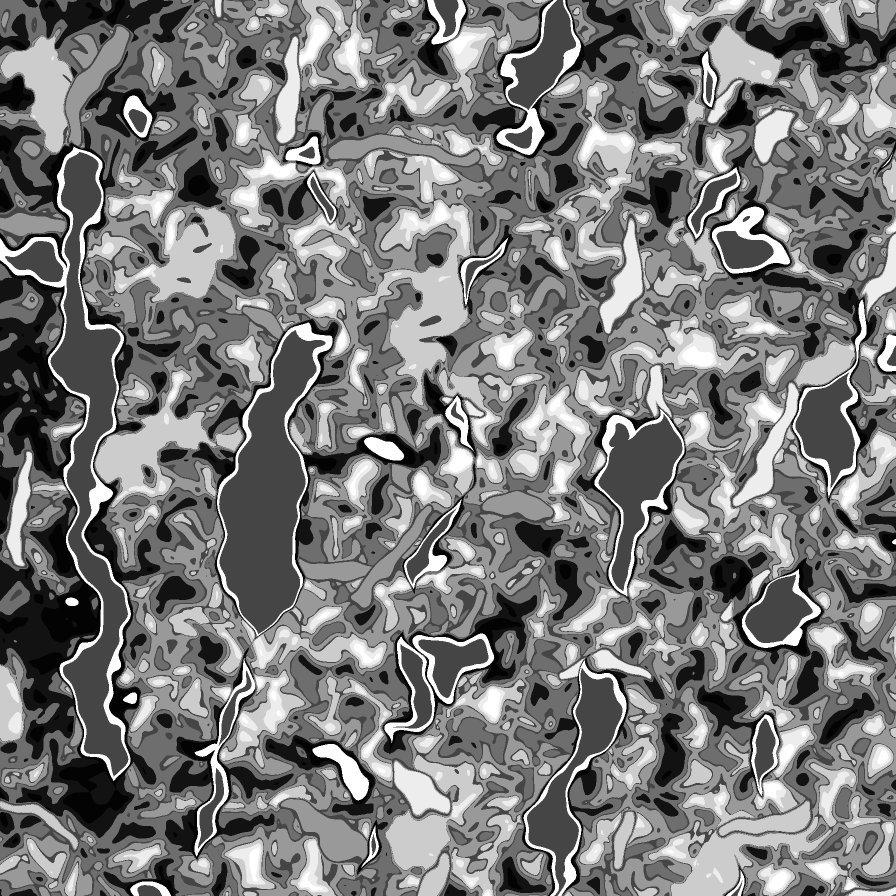
Write a Shadertoy shader that draws this texture.

```glsl
const float GRAIN_FREQ = 34.0;     // fine blobs per canvas
const float GRAIN_GAIN = 2.9;
const float REGION_FREQ = 6.0;
const float REGION_GAIN = 1.1;
const float PATCH_FREQ = 7.0;
const float STREAK_GRID = 8.0;
const float STREAK_CHANCE = 0.6;
const float PIT_COLUMNS = 5.0;
const float HOLLOW_FREQ = 9.0;
const float RIM_WIDTH = 0.0046;
const float PIT_GREY = 0.27;
const float PALE_HEIGHT = 1.03;
const float OUTLINE_HEIGHT = -0.1;
const int AA = 2;

// Grey bands and the heights between them; the dark bands draw contours
const float GREYS[9] = float[9](0.01, 0.07, 0.43, 0.27, 0.60, 0.27, 0.80, 0.93, 1.0);
const float CUTS[8] = float[8](-1.9, -0.95, -0.2, 0.0, 0.6, 0.75, 1.3, 1.8);

vec2 hash22(vec2 p) {
    vec3 q = fract(vec3(p.xyx) * vec3(0.1031, 0.1030, 0.0973));
    q += dot(q, q.yzx + 33.33);
    return fract((q.xx + q.yz) * q.zy);
}

float cornerSlope(vec2 cell, vec2 offset) {
    return dot(normalize(hash22(cell + 57.0) - 0.5 + 1e-4), offset);
}

// Gradient noise, roughly -0.7 to 0.7
float noise(vec2 p) {
    vec2 i = floor(p), f = fract(p);
    vec2 u = f * f * f * (f * (f * 6.0 - 15.0) + 10.0);
    vec2 e = vec2(1.0, 0.0);
    float low = mix(cornerSlope(i, f), cornerSlope(i + e.xy, f - e.xy), u.x);
    float high = mix(cornerSlope(i + e.yx, f - e.yx), cornerSlope(i + e.xx, f - e.xx), u.x);
    return mix(low, high, u.y);
}

float grain(vec2 p) {
    vec2 q = p * GRAIN_FREQ;
    q += 0.9 * vec2(noise(q * 0.6 + 9.0), noise(q * 0.6 + 31.0));
    return 0.6 * noise(q * 0.45) + noise(q + 17.0) + 0.5 * noise(q * 1.9 + 41.0);
}

// Distance to broken, leaning columns of pits and a few loose hollows
float pitDistance(vec2 p) {
    float nearest = (0.46 - noise(p * HOLLOW_FREQ + 205.0)) / (1.3 * HOLLOW_FREQ);
    for (float i = 0.0; i < PIT_COLUMNS; i++) {
        bool first = i < 0.5;
        float centre = 0.1 + 0.205 * i + (first ? -0.06 : 0.2) * (p.y - 0.5);
        centre += 0.07 * min(i, 1.0) * noise(vec2(p.y * 4.0, i * 7.3 + 2.5));
        float swell = noise(vec2(p.y * 9.0 + i * 3.7, i * 5.1 + 0.4));
        float width = first ? 0.011 + 0.02 * swell : 0.075 * swell - 0.003;
        if (first) width -= 0.04 * (1.0 - smoothstep(0.08, 0.16, p.y) + smoothstep(0.8, 0.9, p.y));
        nearest = min(nearest, abs(p.x - centre) - min(width, 0.03));
    }
    return nearest;
}

// Lays scattered elongated flakes, each with a dark outline, over the height
float addStreaks(float height, vec2 p) {
    vec2 home = floor(p * STREAK_GRID);
    for (int k = 0; k < 9; k++) {
        vec2 cell = home + vec2(k % 3 - 1, k / 3 - 1);
        vec2 spot = hash22(cell + 101.0);
        vec2 shape = hash22(cell + 211.0);
        vec2 kind = hash22(cell + 307.0);
        if (kind.x > STREAK_CHANCE) continue;
        float angle = kind.y < 0.6 ? mix(0.8, 1.7, shape.x) : mix(-0.7, 0.4, shape.x);
        vec2 axis = vec2(cos(angle), sin(angle));
        vec2 d = p - (cell + spot) / STREAK_GRID;
        float halfLength = mix(0.025, 0.07, shape.y);
        float along = clamp(dot(d, axis), -halfLength, halfLength);
        float radius = mix(0.006, 0.014, spot.x) * (1.1 - 0.6 * abs(along) / halfLength);
        float dist = length(d - axis * along) - radius;
        float pick = fract(kind.y * 7.0 + spot.y);
        float tone = pick < 0.4 ? 0.3 : (pick < 0.7 ? 1.03 : 1.55);
        height = mix(height, OUTLINE_HEIGHT, 1.0 - smoothstep(0.002, 0.005, dist));
        height = mix(height, tone, 1.0 - smoothstep(-0.001, 0.001, dist));
    }
    return height;
}

float shade(vec2 p) {
    float fine = grain(p);
    vec2 warp = vec2(noise(p * 14.0 + 3.0), noise(p * 14.0 + 63.0));
    vec2 ripple = vec2(noise(p * 36.0 + 23.0), noise(p * 36.0 + 83.0));
    vec2 bent = p + 0.042 * warp + 0.015 * ripple;

    // Grain with regional contrast, darker toward the left
    float region = noise(p * vec2(1.2, 0.8) * REGION_FREQ + 12.0);
    float contrast = 1.0 + 0.5 * noise(p * 5.0 + 77.0);
    float height = GRAIN_GAIN * contrast * fine + REGION_GAIN * region + 0.1;
    height -= 1.3 * (1.0 - smoothstep(0.0, 0.24, p.x));

    // Flat pale patches
    float patchField = noise(bent * PATCH_FREQ + 140.0) + 0.12 * fine;
    height = mix(height, PALE_HEIGHT + 0.5 * fine, smoothstep(0.29, 0.33, patchField));

    height = addStreaks(height, p + 0.03 * warp + 0.01 * ripple);

    // Dark margin outside the pits
    float pit = pitDistance(bent);
    height -= 3.0 * (1.0 - smoothstep(RIM_WIDTH, RIM_WIDTH * 2.3, pit));

    float grey = GREYS[0];
    for (int i = 0; i < 8; i++) grey = height > CUTS[i] ? GREYS[i + 1] : grey;
    if (pit < RIM_WIDTH) grey = 1.0;
    if (pit < 0.0) grey = PIT_GREY;
    return grey;
}

void mainImage(out vec4 fragColor, in vec2 fragCoord) {
    // Average sub-samples for smooth edges
    float total = 0.0;
    for (int k = 0; k < AA * AA; k++) {
        vec2 offset = (vec2(k % AA, k / AA) + 0.5) / float(AA) - 0.5;
        total += shade((fragCoord + offset) / iResolution.y);
    }
    fragColor = vec4(vec3(total / float(AA * AA)), 1.0);
}
```
